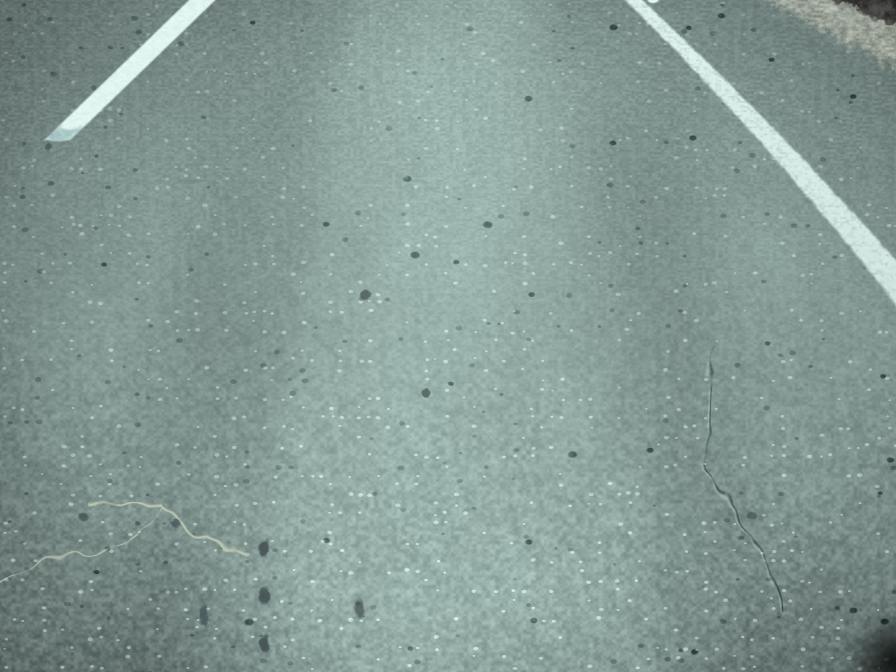
Write a Shadertoy shader that draws this texture.

```glsl
float hash(vec2 p) {
    return fract(sin(dot(p, vec2(127.1, 311.7))) * 43758.5453);
}

float noise(vec2 p) {
    vec2 i = floor(p), f = fract(p);
    f = f * f * (3.0 - 2.0 * f);
    return mix(mix(hash(i), hash(i + vec2(1, 0)), f.x),
               mix(hash(i + vec2(0, 1)), hash(i + vec2(1, 1)), f.x), f.y);
}

float fbm(vec2 p) {
    float sum = 0.0, amp = 0.5;
    for (int i = 0; i < 4; i++) {
        sum += amp * noise(p);
        p = p * 2.03 + 17.0;
        amp *= 0.5;
    }
    return sum;
}

float bell(float x, float width) {
    return exp(-x * x / (width * width));
}

// Soft band of given half width around zero
float band(float d, float halfWidth, float soft) {
    return 1.0 - smoothstep(halfWidth - soft, halfWidth + soft, abs(d));
}

float segment(vec2 p, vec2 a, vec2 b) {
    vec2 ab = b - a;
    return length(p - a - ab * clamp(dot(p - a, ab) / dot(ab, ab), 0.0, 1.0));
}

float crackDistance(vec2 p, vec2 path[5]) {
    float d = 1.0;
    for (int i = 0; i < 4; i++) d = min(d, segment(p, path[i], path[i + 1]));
    return d;
}

float spot(vec2 p, vec2 center, vec2 size, float ragged) {
    return 1.0 - smoothstep(0.6, 1.2, length((p - center) / size) + ragged);
}

// One randomly placed speck per cell, present with the given chance
float specks(vec2 p, float cells, float chance, float radius) {
    vec2 id = floor(p * cells);
    vec2 center = 0.3 + 0.4 * vec2(hash(id + 3.1), hash(id + 8.7));
    float size = radius * (0.6 + 0.6 * hash(id + 5.3));
    float d = length((fract(p * cells) - center) * vec2(0.8, 1.1));
    return step(hash(id), chance) * (1.0 - smoothstep(size * 0.5, size, d));
}

// Broad light and dark lanes, with dim corners
float roadShade(vec2 p, vec2 uv) {
    float t = 1.0 - p.y;
    float shade = 0.98 + 0.13 * bell(p.x - 0.66 + 0.03 * t, 0.20 + 0.12 * t);
    shade -= 0.10 * bell(p.x - 0.47 + 0.22 * t, 0.13);
    shade -= 0.09 * bell(p.x - 0.88 - 0.25 * t, 0.12);
    shade += 0.04 * bell(p.x - 0.54 + 0.15 * t, 0.03) * smoothstep(0.1, 0.4, p.y);
    shade -= 0.32 * smoothstep(0.33, 0.74, length((uv - vec2(0.52, 0.5)) * vec2(1.0, 0.88)));
    return shade + 0.10 * (fbm(p * vec2(13, 8)) - 0.47);
}

float grain(vec2 p) {
    float near = noise(p * 150.0) + 0.7 * noise(p * 260.0 + 9.0) - 0.85;
    float far = noise(p * vec2(210, 290)) + 0.5 * noise(p * 390.0) - 0.75;
    return mix(near, far * 0.75, smoothstep(0.1, 0.9, p.y));
}

void mainImage(out vec4 fragColor, in vec2 fragCoord) {
    vec2 uv = fragCoord / iResolution.xy;
    vec2 p = vec2(uv.x * 4.0 / 3.0, uv.y);
    float t = 1.0 - p.y;
    float soft = 1.5 / iResolution.y;
    float rough = grain(p);
    float ragged = fbm(p * 90.0) - 0.47;

    // Asphalt and its aggregate
    vec3 color = vec3(0.545, 0.63, 0.61) * roadShade(p, uv) + 0.115 * rough;
    color += 0.22 * specks(p, 70.0, 0.16, 0.24) * (0.4 + 0.6 * t);
    color -= 0.13 * specks(p + 0.37, 48.0, 0.07, 0.22);
    color -= 0.26 * specks(p + 0.71, 17.0, 0.09, 0.11);

    // Sandy shoulder and dark verge
    float shoulder = (p.x - 1.135) * 0.53 - t + 0.03 * ragged;
    float verge = (p.x - 1.238) * 0.42 - t + 0.03 * ragged;
    vec3 sand = vec3(0.60, 0.63, 0.59) + 0.2 * rough + 0.25 * ragged;
    color = mix(color, sand, smoothstep(-0.008, 0.016, shoulder));
    color = mix(color, vec3(0.23, 0.23, 0.22) + 0.4 * ragged, smoothstep(-0.003, 0.006, verge));

    // Left dash with a worn end
    vec3 paint = vec3(0.88, 0.96, 0.945) + 0.05 * rough;
    float dash = band(p.x - 0.301 + 1.035 * t, 0.0195, soft + 0.001);
    dash *= 1.0 - smoothstep(0.208, 0.213, t + 0.008 * ragged);
    float worn = smoothstep(0.185, 0.195, t + 0.02 * ragged);
    color = mix(color, mix(paint, vec3(0.67, 0.79, 0.78) + 0.3 * ragged, worn), dash);

    // Right edge line, curved and slightly pitted
    float edgeCenter = 0.943 + 1.04 * t - 0.26 * t * t;
    float edgeLine = band(p.x - edgeCenter + 0.006 * ragged, 0.012 + 0.036 * t, soft + 0.002);
    vec3 edgePaint = paint - 0.12 * t + 0.16 * min(rough, 0.0);
    color = mix(color, edgePaint, edgeLine * 0.95);
    color = mix(color, paint, spot(p, vec2(0.972, 1.0), vec2(0.009, 0.005), 0.0));

    // Pale branching crack and thin dark crack
    vec2 bent = p + 0.014 * (vec2(noise(p * 45.0), noise(p * 45.0 + 31.0)) - 0.5);
    vec2 upper[5] = vec2[5](vec2(0.135, 0.254), vec2(0.190, 0.250), vec2(0.243, 0.246),
                            vec2(0.280, 0.216), vec2(0.366, 0.171));
    vec2 lower[5] = vec2[5](vec2(0.0, 0.136), vec2(0.080, 0.170), vec2(0.148, 0.175),
                            vec2(0.200, 0.203), vec2(0.247, 0.243));
    vec2 right[5] = vec2[5](vec2(1.062, 0.480), vec2(1.050, 0.300), vec2(1.094, 0.242),
                            vec2(1.130, 0.180), vec2(1.167, 0.095));
    float fade = smoothstep(0.25, 0.6, noise(p * 60.0));
    float pale = band(crackDistance(bent, upper), 0.0017, 0.0017) * (0.55 + 0.45 * fade);
    pale = max(pale, band(crackDistance(bent, lower), 0.0013, 0.0016) * (0.25 + 0.6 * fade));
    color = mix(color, vec3(0.78, 0.81, 0.73), pale * 0.85);
    float darkCrack = band(crackDistance(bent, right), 0.0012, 0.0016);
    color -= 0.20 * darkCrack * (0.4 + 0.6 * fade);
    color += 0.13 * band(crackDistance(bent + vec2(0.004, 0), right), 0.001, 0.002) * fade;

    // Oil drips and isolated stains
    float stain = 0.0;
    for (int i = 0; i < 3; i++) {
        vec2 drip = vec2(0.394, 0.184 - 0.071 * float(i));
        stain = max(stain, spot(p, drip, vec2(0.008, 0.013), ragged));
    }
    vec2 marks[8] = vec2[8](vec2(0.304, 0.089), vec2(0.535, 0.097), vec2(0.125, 0.231), vec2(0.635, 0.415),
                            vec2(0.543, 0.562), vec2(0.073, 0.783), vec2(1.120, 0.233), vec2(0.262, 0.222));
    for (int i = 0; i < 8; i++) {
        vec2 size = i < 2 ? vec2(0.007, 0.018) : vec2(0.007, 0.006);
        stain = max(stain, 0.8 * spot(p, marks[i], size, ragged * 1.5));
    }
    color = mix(color, vec3(0.23, 0.28, 0.29), stain * 0.8);

    // Shadow in the lower right corner
    color *= 1.0 - 0.8 * (1.0 - smoothstep(0.0, 0.10, length(p - vec2(1.34, 0.01))));
    fragColor = vec4(clamp(color, 0.0, 1.0), 1.0);
}
```
